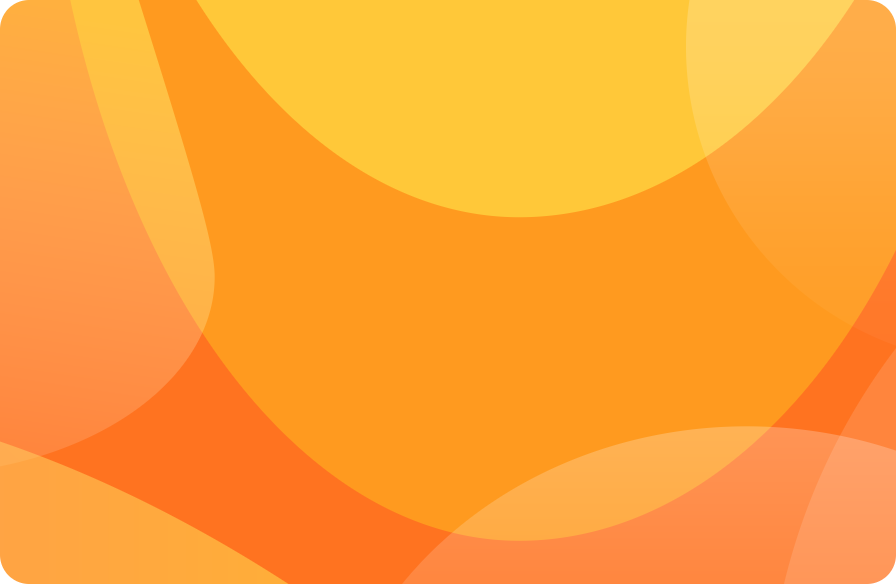
Write a Shadertoy shader that draws this background.

```glsl
const float ASPECT = 1.536;
const float CORNER_RADIUS = 0.05;

const vec3 PAPER  = vec3(1.0);
const vec3 EMBER  = vec3(1.0, 0.45, 0.125);
const vec3 ORANGE = vec3(1.0, 0.605, 0.12);
const vec3 YELLOW = vec3(1.0, 0.785, 0.225);

// Translucent tints: colour and opacity
const vec4 PETAL_TOP  = vec4(1.0, 0.98, 0.40, 0.45);
const vec4 PETAL_BASE = vec4(1.0, 1.0, 1.0, 0.12);
const vec4 HILL_LEFT  = vec4(1.0, 0.80, 0.38, 0.55);
const vec4 HILL_RIGHT = vec4(1.0, 0.87, 0.30, 0.55);
const vec2 SUN_VEIL   = vec2(0.04, 0.19);
const vec2 DOME_VEIL  = vec2(0.14, 0.24);
const float SIDE_VEIL = 0.13;

// Bowls share one outline, with different radii on each side
const vec2 BOWL_LEFT    = vec2(0.822, 1.428);
const vec2 BOWL_RIGHT   = vec2(0.826, 1.322);
const vec2 OUTER_BOTTOM = vec2(0.89, 0.074);
const vec2 INNER_BOTTOM = vec2(0.89, 0.628);

const vec2 SUN_CENTER  = vec2(1.72, 0.92);
const float SUN_RADIUS = 0.544;
const vec2 DOME_CENTER = vec2(1.28, -0.394);
const vec2 DOME_RADII  = vec2(0.734, 0.664);
const vec2 SIDE_CENTER  = vec2(2.397, -0.253);
const float SIDE_RADIUS = 1.083;

const vec2 PETAL_TIP   = vec2(0.368, 0.526);
const vec2 PETAL_RADII = vec2(0.524, 0.34);
const float PETAL_SLOPE = 0.322;
const float PETAL_BEND  = 0.082;
const vec3 HILL_CURVE   = vec3(0.244, -0.34, -0.31);

// Antialiased interior of an implicit shape, negative inside
float coverage(float field) {
    float pixel = length(vec2(dFdx(field), dFdy(field)));
    return clamp(0.5 - field / max(pixel, 1e-6), 0.0, 1.0);
}

float ellipse(vec2 p, vec2 center, vec2 radii) {
    return length((p - center) / radii) - 1.0;
}

float bowl(vec2 p, vec2 bottom) {
    vec2 radii = p.x < bottom.x ? BOWL_LEFT : BOWL_RIGHT;
    return ellipse(p, bottom + vec2(0.0, radii.y), radii);
}

// Rounded below the tip, easing into a slanted line above it
float petal(vec2 p) {
    float rise = max(p.y - PETAL_TIP.y, 0.0);
    float drop = max(PETAL_TIP.y - p.y, 0.0) / PETAL_RADII.y;
    float upper = PETAL_SLOPE * rise * rise / (rise + PETAL_BEND);
    float lower = PETAL_RADII.x * (1.0 - sqrt(max(1.0 - drop * drop, 0.0)));
    return p.x - PETAL_TIP.x + upper + lower;
}

float hill(vec2 p) {
    return p.y - (HILL_CURVE.x + p.x * (HILL_CURVE.y + p.x * HILL_CURVE.z));
}

float roundedFrame(vec2 p) {
    vec2 halfSize = 0.5 * vec2(ASPECT, 1.0);
    vec2 q = abs(p - halfSize) - halfSize + CORNER_RADIUS;
    return length(max(q, 0.0)) - CORNER_RADIUS;
}

vec3 tint(vec3 under, vec4 layer, float mask) {
    return mix(under, layer.rgb, layer.a * mask);
}

vec3 veil(vec3 under, float opacity, float mask) {
    return tint(under, vec4(vec3(1.0), opacity), mask);
}

void mainImage(out vec4 fragColor, in vec2 fragCoord) {
    vec2 p = fragCoord / iResolution.xy * vec2(ASPECT, 1.0);

    // Solid bowls
    vec3 color = mix(EMBER, ORANGE, coverage(bowl(p, OUTER_BOTTOM)));
    color = mix(color, YELLOW, coverage(bowl(p, INNER_BOTTOM)));

    // Left petal, warm at the top
    float petalFade = clamp((p.y + 0.15 * p.x - 0.2) / 0.8, 0.0, 1.0);
    color = tint(color, mix(PETAL_BASE, PETAL_TOP, petalFade), coverage(petal(p)));

    // Pale veils on the right
    float sunFade = smoothstep(0.4, 1.0, p.y);
    float sun = coverage(ellipse(p, SUN_CENTER, vec2(SUN_RADIUS)));
    color = veil(color, mix(SUN_VEIL.x, SUN_VEIL.y, sunFade), sun);

    float domeFade = clamp(p.y / 0.27, 0.0, 1.0);
    float dome = coverage(ellipse(p, DOME_CENTER, DOME_RADII));
    color = veil(color, mix(DOME_VEIL.x, DOME_VEIL.y, domeFade), dome);
    color = veil(color, SIDE_VEIL, coverage(ellipse(p, SIDE_CENTER, vec2(SIDE_RADIUS))));

    // Lower left hill
    vec4 hillTint = mix(HILL_LEFT, HILL_RIGHT, clamp(p.x / 0.5, 0.0, 1.0));
    color = tint(color, hillTint, coverage(hill(p)));

    // Rounded corners
    color = mix(PAPER, color, coverage(roundedFrame(p)));
    fragColor = vec4(color, 1.0);
}
```
